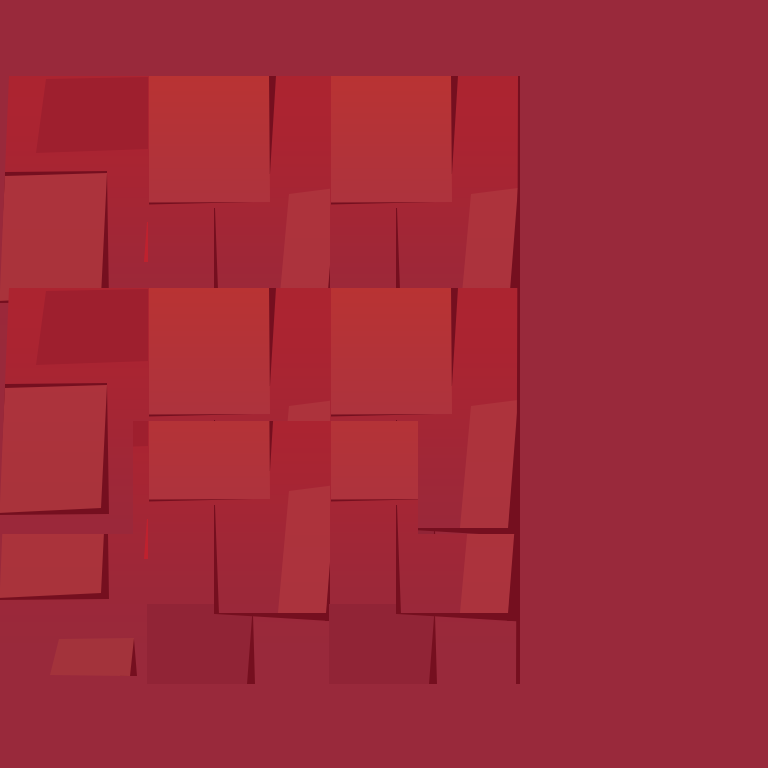
Reproduce this pattern procedurally as a WebGL 1 fragment shader.

```glsl
precision highp float;
// Overlapping red paper panels: three stacked rows, each a left flap and two
// equal tiles. Every panel is a convex quad with a soft edge; the last row is
// shifted up and cut by a stepped mask, so it interrupts the row above it.
uniform vec2 u_resolution;

const float SPAN = 768.0; // layout units across the canvas, y running down
const vec3 GROUND = vec3(0.60, 0.16, 0.23);
const vec3 SHADOW = vec3(0.46, 0.06, 0.12);

// Signed distance to the line a-b, positive on the inner side.
float edge(vec2 p, vec2 a, vec2 b) {
  vec2 d = normalize(b - a);
  return d.x * (p.y - a.y) - d.y * (p.x - a.x);
}

// Coverage of a convex quad, corners clockwise from the upper left.
float quad(vec2 p, vec2 a, vec2 b, vec2 c, vec2 d) {
  float inside = min(min(edge(p, a, b), edge(p, b, c)),
                     min(edge(p, c, d), edge(p, d, a)));
  return clamp(inside * u_resolution.y / SPAN + 0.5, 0.0, 1.0);
}

float box(vec2 p, vec2 lo, vec2 hi) {
  return quad(p, lo, vec2(hi.x, lo.y), hi, vec2(lo.x, hi.y));
}

// Red at the top of a row, fading into the ground colour.
vec3 sheet(float y) {
  return mix(vec3(0.675, 0.14, 0.19), GROUND, smoothstep(10.0, 290.0, y));
}

vec3 leftFlap(vec3 col, vec2 p) {
  // dark upper panel
  col = mix(col, vec3(0.62, 0.12, 0.18),
    quad(p, vec2(46, 3), vec2(149, 1), vec2(149, 73), vec2(36, 77)));
  // light card and its shadow
  col = mix(col, SHADOW,
    quad(p, vec2(5, 96), vec2(107, 95), vec2(109, 226), vec2(-2, 227)));
  col = mix(col, mix(vec3(0.69, 0.20, 0.24), vec3(0.66, 0.20, 0.23), p.y / 230.0),
    quad(p, vec2(5, 100), vec2(107, 97), vec2(101, 220), vec2(-2, 225)));
  // bright sliver
  col = mix(col, vec3(0.75, 0.13, 0.18),
    quad(p, vec2(147, 146), vec2(149, 146), vec2(148, 186), vec2(144, 186)));
  // small low card and its shadow
  col = mix(col, SHADOW,
    quad(p, vec2(120, 266), vec2(134, 266), vec2(137, 303), vec2(120, 303)));
  return mix(col, vec3(0.64, 0.20, 0.23),
    quad(p, vec2(59, 266), vec2(134, 265), vec2(130, 303), vec2(50, 302)));
}

vec3 tile(vec3 col, vec2 p) {
  vec3 base = sheet(p.y);
  col = mix(col, base, box(p, vec2(0), vec2(190, 311)));
  // dim low square with a wedge of shadow
  col = mix(col, SHADOW,
    quad(p, vec2(100, 241), vec2(105, 241), vec2(107, 311), vec2(98, 311)));
  col = mix(col, vec3(0.57, 0.14, 0.21),
    quad(p, vec2(-1, 231), vec2(105, 231), vec2(99, 311), vec2(-1, 311)));
  // right hand panel, its lower shadow and side shadow
  col = mix(col, SHADOW,
    quad(p, vec2(67, 238), vec2(190, 238), vec2(190, 248.5), vec2(67, 241)));
  col = mix(col, base, box(p, vec2(67, 126), vec2(182, 240)));
  col = mix(col, SHADOW,
    quad(p, vec2(187, 113), vec2(190, 113), vec2(190, 248), vec2(177, 248)));
  // slanted light strip
  col = mix(col, mix(vec3(0.69, 0.20, 0.23), vec3(0.67, 0.20, 0.24), p.y / 240.0),
    quad(p, vec2(141, 118), vec2(188, 112), vec2(178, 240), vec2(130, 240)));
  // wedge between the lower panels
  col = mix(col, SHADOW,
    quad(p, vec2(66, 132), vec2(67, 132), vec2(71, 241), vec2(66, 241)));
  // large bright square with shadow at its right and foot
  col = mix(col, SHADOW,
    quad(p, vec2(118, 0), vec2(128, 0), vec2(122, 98), vec2(118, 98)));
  col = mix(col, SHADOW,
    quad(p, vec2(1, 124), vec2(105, 124), vec2(105, 126), vec2(1, 128.5)));
  return mix(col, mix(vec3(0.725, 0.20, 0.20), vec3(0.68, 0.20, 0.24), p.y / 126.0),
    quad(p, vec2(1, 0), vec2(121, 0), vec2(122, 126), vec2(1, 126.5)));
}

void main() {
  vec2 p = gl_FragCoord.xy / u_resolution * SPAN;
  p.y = SPAN - p.y;
  vec3 col = GROUND;

  for (int row = 0; row < 3; row++) {
    float top = row == 2 ? 373.0 : 76.0 + 212.0 * float(row);
    vec2 q = p - vec2(0.0, top);
    vec3 paint = leftFlap(sheet(q.y), q);
    for (int i = 0; i < 2; i++) {
      paint = tile(paint, q - vec2(148.0 + 182.0 * float(i), 0.0));
    }
    float mask = quad(q, vec2(9, 0), vec2(519, 0), vec2(519, 311), vec2(-4, 311));
    // stepped cut on the shifted row
    if (row == 2) {
      mask *= max(box(q, vec2(133, 48), vec2(418, 320)),
                  box(q, vec2(-9, 161), vec2(530, 320)));
    }
    col = mix(col, paint, mask);
  }

  // dark outer edge on the right
  col = mix(col, SHADOW,
    quad(p, vec2(518, 76), vec2(520, 76), vec2(520, 684), vec2(516, 684)));
  gl_FragColor = vec4(col, 1.0);
}
```
